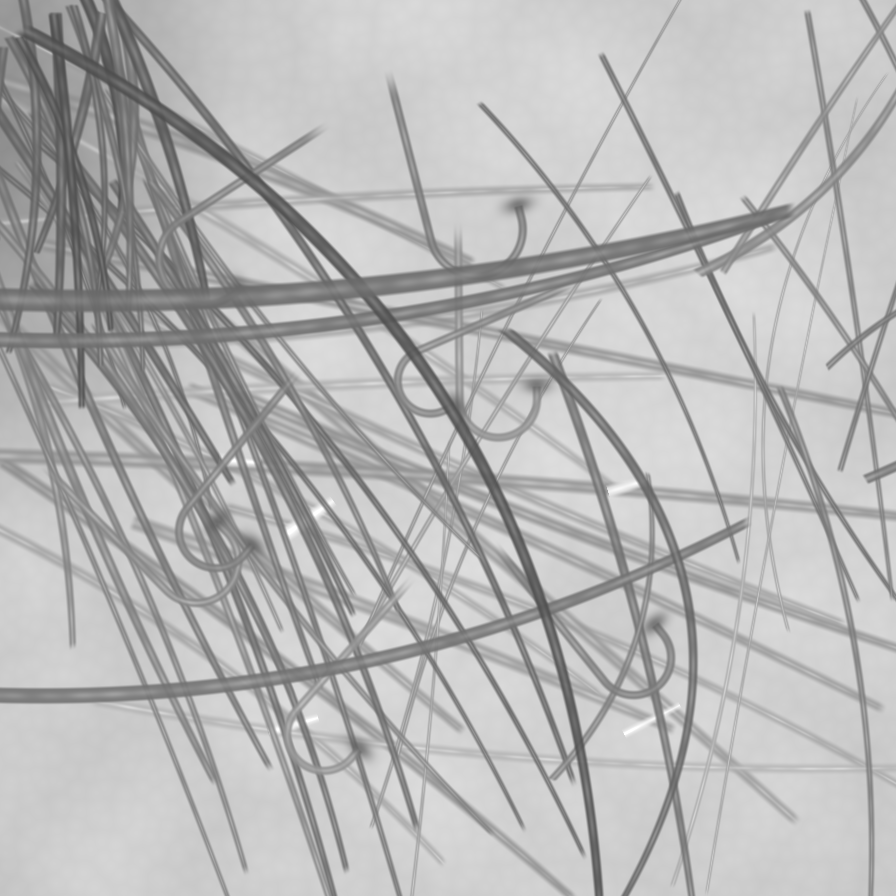
Reproduce this texture procedurally as a three.js fragment shader.

```glsl
// Tangled grey hairs over pale, softly mottled skin, seen close up.
// Each hair is a parabola bowed off its chord; loops scatter locks of them
// by hash, from blurred deep ones to sharp dark ones, then hooks and roots.
varying vec2 vUv;

float hash(float n) {
  return fract(sin(n * 127.1 + 3.7) * 43758.5);
}

vec2 hash2(vec2 c) {
  return vec2(hash(c.x + c.y * 57.3), hash(c.x * 31.7 + c.y + 11.0));
}

// Distance to the nearest jittered cell point
float cellular(vec2 p) {
  vec2 cell = floor(p);
  float nearest = 2.0;
  for (int y = -1; y <= 1; y++)
    for (int x = -1; x <= 1; x++) {
      vec2 c = cell + vec2(float(x), float(y));
      nearest = min(nearest, length(c + hash2(c) - p));
    }
  return nearest;
}

float skin(vec2 p) {
  vec2 warped = p + 0.03 * sin(p.yx * 17.0 + 2.0 * sin(p * 9.0));
  float g = 0.855 - 0.05 * cellular(warped * 7.0);
  g += 0.012 * sin(p.x * 13.0 + 3.0 * sin(p.y * 7.0)) + 0.02 * (0.5 - cellular(p * 55.0));
  g -= 0.22 * exp(-dot((p - vec2(0.0, 0.85)) * vec2(5.0, 3.2), (p - vec2(0.0, 0.85)) * vec2(5.0, 3.2)));
  return g - 0.16 * pow(length(p - 0.5), 3.0);
}

// Paints a rounded hair: dark rims, a broken sheen along the middle
float paintHair(float grey, float d, float along, float width, float tone, float soft) {
  float cover = 1.0 - smoothstep(width - soft, width + soft, d);
  float sheen = exp(-5.0 * d * d / (width * width));
  float streak = 0.6 + 0.25 * sin(along * 41.0 + tone * 90.0) + 0.15 * sin(along * 173.0);
  return mix(grey, tone + 0.17 * sheen * streak, cover * 0.9);
}

// Hair from a to b, bowed sideways by sag at its middle
float strand(float grey, vec2 p, vec2 a, vec2 b, float sag, float width, float tone, float soft) {
  float len = length(b - a);
  vec2 dir = (b - a) / len;
  vec2 q = vec2(dot(p - a, dir), dot(p - a, vec2(-dir.y, dir.x)));
  float t = q.x / len;
  float slope = 4.0 * sag * (1.0 - 2.0 * t) / len;
  float d = abs(q.y - 4.0 * sag * t * (1.0 - t)) * inversesqrt(1.0 + slope * slope);
  float ends = smoothstep(0.0, 0.012, t) * smoothstep(1.0, 0.985, t);
  float taper = width * (1.0 - 0.4 * t * t);
  return mix(grey, paintHair(grey, d, q.x, taper, tone, soft), ends);
}

// Scatters hairs whose starts lie in box (xy low corner, zw size)
float lock(float grey, vec2 p, float seed, int count, vec4 box, float angle, float spread,
           float len, float bow, float width, float tone, float soft) {
  for (int i = 0; i < 32; i++) {
    if (i >= count) break;
    float n = seed + float(i) * 7.0;
    vec2 a = box.xy + box.zw * vec2(hash(n), hash(n + 1.0));
    float turn = angle + spread * (hash(n + 2.0) * 2.0 - 1.0);
    vec2 b = a + len * (0.65 + 0.6 * hash(n + 3.0)) * vec2(cos(turn), sin(turn));
    grey = strand(grey, p, a, b, bow * (hash(n + 4.0) * 1.4 - 0.4),
                  width * (0.6 + 0.7 * hash(n + 5.0)), tone + 0.16 * (hash(n + 6.0) - 0.5), soft);
  }
  return grey;
}

// J-shaped hair ends: a half ring with one long and one short leg
float hooks(float grey, vec2 p) {
  for (int i = 0; i < 8; i++) {
    float n = 400.0 + float(i) * 5.0;
    vec2 q = p - vec2(0.2 + 0.7 * hash(n), 0.08 + 0.85 * hash(n + 1.0));
    float turn = 2.4 * (hash(n + 2.0) - 0.5);
    q = mat2(cos(turn), -sin(turn), sin(turn), cos(turn)) * q;
    float radius = 0.018 + 0.035 * hash(n + 3.0);
    float d = q.y > 0.0 ? abs(abs(q.x) - radius) : abs(length(q) - radius);
    float leg = q.x < 0.0 ? 0.2 : 0.015;
    float painted = paintHair(grey, d, q.y, 0.0045, 0.42 + 0.15 * hash(n + 4.0), 0.002);
    grey = mix(grey, painted, 1.0 - smoothstep(leg * 0.8, leg, q.y));
    // Dark root where the short leg enters the skin
    vec2 root = (q - vec2(radius, 0.015)) / vec2(0.016, 0.009);
    grey = mix(grey, 0.36, 0.75 * exp(-dot(root, root)));
  }
  return grey;
}

void main() {
  vec2 p = vUv;
  float g = skin(p);

  // Deep, blurred hairs
  g = lock(g, p, 10.0, 13, vec4(-0.1, 0.4, 0.5, 0.6), -0.55, 0.2, 0.85, 0.04, 0.0065, 0.58, 0.004);
  g = lock(g, p, 130.0, 6, vec4(-0.1, 0.2, 0.2, 0.55), 0.05, 0.3, 1.0, -0.07, 0.006, 0.61, 0.004);
  // Fine pale hairs and small white glints
  g = lock(g, p, 190.0, 8, vec4(0.2, -0.1, 0.7, 0.4), 1.25, 0.3, 0.75, 0.08, 0.0024, 0.63, 0.0015);
  g = lock(g, p, 260.0, 5, vec4(0.2, 0.1, 0.5, 0.4), 0.3, 0.4, 0.07, 0.0, 0.006, 0.91, 0.003);

  // Dense bundle falling from the upper left, darkest at its root
  g = lock(g, p, 310.0, 24, vec4(-0.12, 0.6, 0.3, 0.5), -1.08, 0.2, 0.85, 0.06, 0.005, 0.45, 0.002);
  g = lock(g, p, 510.0, 14, vec4(-0.03, 0.95, 0.17, 0.1), -1.55, 0.3, 0.36, 0.03, 0.0055, 0.35, 0.002);

  // Loose arcs on the right
  g = lock(g, p, 630.0, 8, vec4(0.5, 0.55, 0.5, 0.5), -1.2, 0.3, 0.65, 0.1, 0.0046, 0.46, 0.002);
  g = lock(g, p, 710.0, 6, vec4(0.6, 0.0, 0.4, 0.8), 0.8, 0.5, 0.4, -0.07, 0.0048, 0.45, 0.002);
  g = hooks(g, p);

  // Broad sweeping hairs and the long dark one crossing them
  g = strand(g, p, vec2(-0.03, 0.225), vec2(0.84, 0.42), -0.06, 0.0085, 0.44, 0.002);
  g = strand(g, p, vec2(-0.03, 0.622), vec2(0.87, 0.76), -0.045, 0.0085, 0.43, 0.002);
  g = strand(g, p, vec2(0.02, 0.97), vec2(0.67, -0.02), 0.17, 0.0075, 0.3, 0.002);
  g = strand(g, p, vec2(-0.03, 0.667), vec2(0.89, 0.767), -0.035, 0.0125, 0.41, 0.0025);
  g = strand(g, p, vec2(0.56, 0.635), vec2(0.68, -0.03), 0.15, 0.0055, 0.38, 0.002);

  gl_FragColor = vec4(vec3(clamp(g, 0.0, 1.0)), 1.0);
}
```
